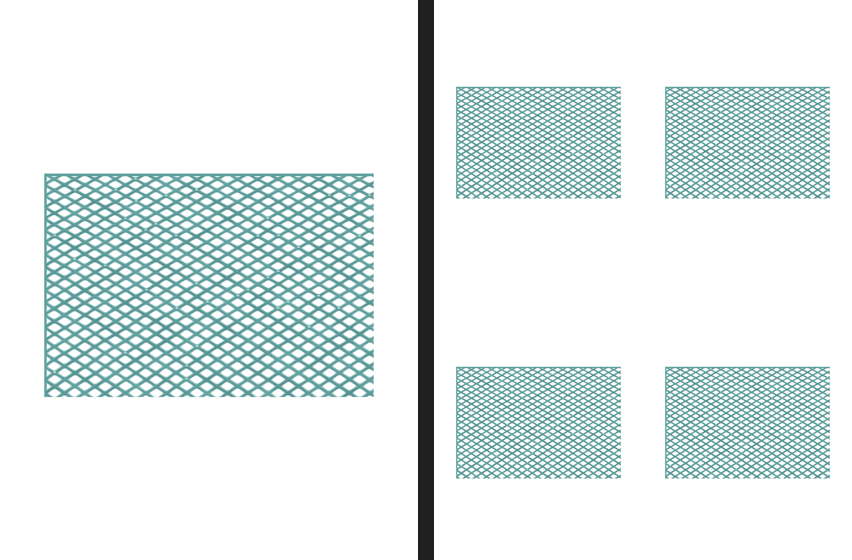
Left: one tile. Right: repeated 2 by 2.
This pattern is drawn by a Shadertoy shader. Its source:

```glsl
float hash(vec2 p) {
    p = fract(p * vec2(0.1031, 0.1137));
    p += dot(p, p.yx + 33.3);
    return fract((p.x + p.y) * p.x * 17.3);
}

float smoothMin(float a, float b, float k) {
    float h = max(k - abs(a - b), 0.0) / k;
    return min(a, b) - h * h * k * 0.25;
}

// Signed offset from the nearest whole number
float offsetFromLine(float x) {
    return fract(x + 0.5) - 0.5;
}

void mainImage(out vec4 fragColor, in vec2 fragCoord) {
    vec2 uv = fragCoord / iResolution.xy;
    float soft = 0.8 / iResolution.y;

    // Sheet placed inside a white margin, so opposite canvas edges agree
    vec2 sheet = (uv - vec2(0.106, 0.291)) / vec2(0.788, 0.399);
    vec2 toLowerLeft = sheet * vec2(0.588, 0.399);
    vec2 toUpperRight = (1.0 - sheet) * vec2(0.588, 0.399);
    vec2 inside = min(toLowerLeft, toUpperRight);
    float sheetMask = smoothstep(-soft, soft, min(inside.x, inside.y));

    // Diamond lattice, rows slightly tighter near the top
    float depth = 1.0 - sheet.y;
    vec2 cell = vec2(sheet.x * 16.2, 18.3 * (depth + 0.1 * depth * (1.0 - depth)));
    cell += 0.018 * sin(cell.yx * vec2(1.7, 2.3) + 1.9 * sin(cell * 0.6));
    vec2 diagonal = vec2(cell.x + cell.y, cell.x - cell.y);
    vec2 strandId = floor(diagonal + 0.5);
    vec2 offset = vec2(offsetFromLine(diagonal.x), offsetFromLine(diagonal.y));

    // Two families of strands, fused with rounded corners
    float pitch = 0.0186;
    vec2 halfWidth = 0.00225 + 0.0004 * vec2(hash(vec2(strandId.x, 3.0)), hash(vec2(7.0, strandId.y)));
    vec2 strands = abs(offset) * pitch - halfWidth;
    float mesh = smoothMin(strands.x, strands.y, 0.0035);

    // Solid rims on the left and top
    float rim = min(toLowerLeft.x - 0.0042, toUpperRight.y - 0.0045);
    float dist = min(mesh, rim);
    float metal = smoothstep(soft, -soft, dist);
    float halo = 0.22 * smoothstep(0.0024, 0.0, dist);

    // Upper flanks catch light, falling strands lie on top
    vec2 slope = offset * vec2(-1.0, 1.0) * pitch / halfWidth;
    float flank = strands.x < strands.y ? slope.x : slope.y + 0.15;
    float light = smoothstep(0.1, 1.0, flank);
    vec3 teal = mix(vec3(0.34, 0.62, 0.60), vec3(0.36, 0.58, 0.58), smoothstep(0.2, -0.5, flank));
    teal = mix(teal, vec3(0.48, 0.68, 0.68), 0.75 * light);

    // Uneven coating and a few bright chips at the crossings
    teal += 0.02 * sin(cell.x * 2.1 + 2.0 * sin(cell.y * 1.3));
    teal += 0.03 * (hash(strandId + 11.0) - 0.5);
    float chip = step(0.93, hash(strandId + 40.0)) * smoothstep(0.16, 0.04, length(offset - vec2(-0.05, 0.06)));
    teal = mix(teal, vec3(0.84, 0.93, 0.94), 0.7 * chip);
    teal = mix(teal, vec3(0.34, 0.62, 0.60), smoothstep(soft, -soft, rim));

    vec3 color = mix(vec3(1.0), vec3(0.63, 0.79, 0.79), halo);
    color = mix(color, teal, metal);
    fragColor = vec4(mix(vec3(1.0), color, sheetMask), 1.0);
}
```
